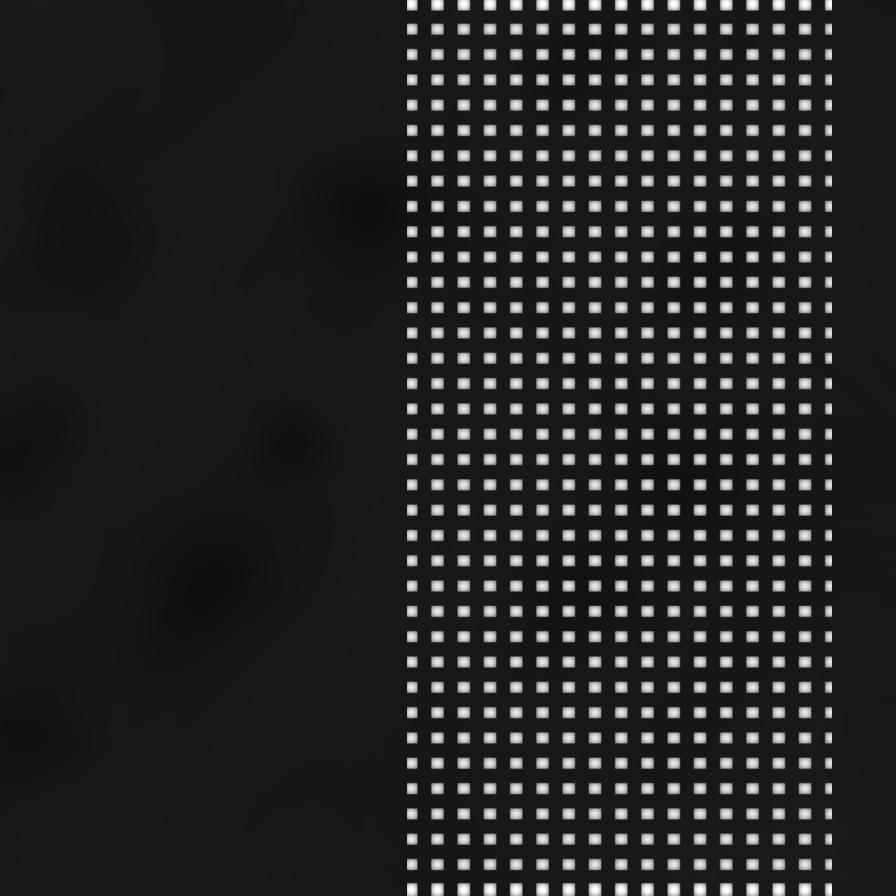
Reproduce this pattern procedurally as a Shadertoy shader.

```glsl
#define BAND vec2(0.4544, 0.9284)
#define PITCH vec2(0.02930, 0.02825)
#define FIRST_DOT vec2(0.4590, 0.0069)
#define DOT_HALF vec2(0.0070, 0.0062)
#define FEATHER 0.0022
#define BASE_GRAY 0.091
#define CLOUD_GAIN 0.011
#define PATCH_GAIN 0.026

// Warped sine layers, roughly -1 to 1
float sineClouds(vec2 p) {
    float sum = 0.0, weight = 0.5;
    mat2 turn = mat2(0.8, 0.6, -0.6, 0.8);
    p *= 9.0;
    for (int i = 0; i < 5; i++) {
        p += 0.7 * sin(p.yx * 1.3 + float(i) * 1.7);
        sum += weight * sin(p.x) * cos(p.y);
        p = turn * p * 1.8 + 2.3;
        weight *= 0.55;
    }
    return sum;
}

// Broad dark hollows: centre and radius
float hollows(vec2 p) {
    vec3 spots[10] = vec3[10](
        vec3(0.08, 0.72, 0.07), vec3(0.02, 0.50, 0.06),
        vec3(0.22, 0.35, 0.07), vec3(0.02, 0.18, 0.06),
        vec3(0.32, 0.50, 0.04), vec3(0.40, 0.77, 0.06),
        vec3(0.76, 0.47, 0.07), vec3(0.64, 0.94, 0.06),
        vec3(0.64, 0.33, 0.07), vec3(0.80, 0.70, 0.07));
    float depth = 0.0;
    for (int i = 0; i < 10; i++) {
        vec2 d = (p - spots[i].xy) / spots[i].z;
        depth += exp(-dot(d, d));
    }
    return depth;
}

// Soft rectangle, brightest in its middle: gray in x, coverage in y
vec2 dotCell(vec2 p, float pixel) {
    vec2 cell = (p - FIRST_DOT) / PITCH;
    vec2 local = abs(cell - floor(cell + 0.5)) * PITCH;
    float rim = step(PITCH.y * 0.6, abs(p.y - 0.5) - 0.5 + PITCH.y * 1.2);
    vec2 halfSize = DOT_HALF * vec2(1.0, 1.0 + 0.2 * rim);
    vec2 q = min(local / halfSize, 1.0);
    float gray = 0.91 * (1.0 - 0.34 * q.x * q.x) * (1.0 - 0.34 * q.y * q.y);
    float feather = max(FEATHER, pixel);
    vec2 cover = 1.0 - smoothstep(halfSize - 0.5 * feather, halfSize + 0.5 * feather, local);
    return vec2(min(gray * (1.0 + 0.12 * rim), 1.0), cover.x * cover.y);
}

void mainImage(out vec4 fragColor, in vec2 fragCoord) {
    vec2 uv = fragCoord / iResolution.xy;
    float pixel = 1.0 / min(iResolution.x, iResolution.y);

    // Smoky backdrop
    vec2 drift = 0.012 * sin(uv.yx * 31.0 + vec2(0.4, 2.1));
    float gray = BASE_GRAY + CLOUD_GAIN * sineClouds(uv);
    gray -= PATCH_GAIN * hollows(uv + drift);
    gray = max(gray, 0.045);

    // Dot grid clipped to the vertical band
    vec2 dots = dotCell(uv, pixel);
    float band = smoothstep(BAND.x - 0.5 * pixel, BAND.x + 0.5 * pixel, uv.x)
               * (1.0 - smoothstep(BAND.y - 0.5 * pixel, BAND.y + 0.5 * pixel, uv.x));
    gray = mix(gray, dots.x, dots.y * band);

    fragColor = vec4(vec3(gray), 1.0);
}
```
